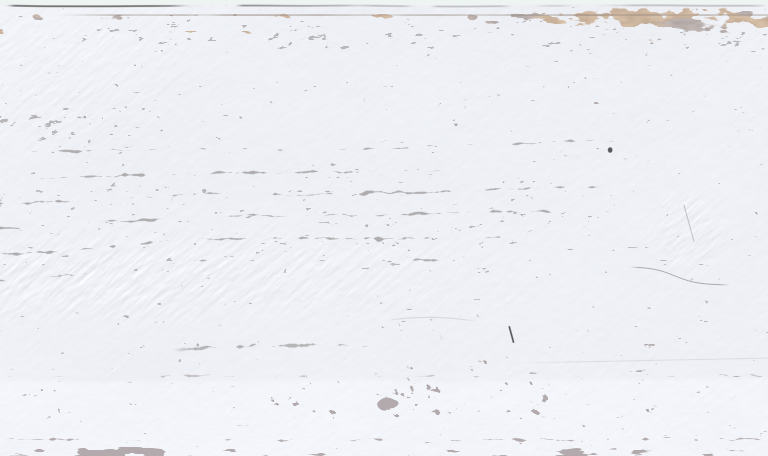
Reproduce this texture procedurally as a Shadertoy shader.

```glsl
float hash(vec2 p) {
    vec3 q = fract(p.xyx * 0.1031);
    q += dot(q, q.yzx + 33.33);
    return fract((q.x + q.y) * q.z);
}

float noise(vec2 p) {
    vec2 i = floor(p), f = fract(p);
    f = f * f * (3.0 - 2.0 * f);
    return mix(mix(hash(i), hash(i + vec2(1, 0)), f.x),
               mix(hash(i + vec2(0, 1)), hash(i + vec2(1, 1)), f.x), f.y);
}

float fbm(vec2 p) {
    return 0.57 * noise(p) + 0.29 * noise(p * 2.1 + 17.3) + 0.14 * noise(p * 4.3 + 41.7);
}

float chips(vec2 p, float threshold) {
    return smoothstep(threshold - 0.035, threshold + 0.035, fbm(p));
}

float band(float v, float lo, float hi, float soft) {
    return smoothstep(lo - soft, lo + soft, v) * (1.0 - smoothstep(hi - soft, hi + soft, v));
}

float line(float d, float halfWidth) {
    float px = 0.8 / iResolution.y;
    return 1.0 - smoothstep(halfWidth - px, halfWidth + px, abs(d));
}

float segment(vec2 p, vec2 a, vec2 b) {
    vec2 ab = b - a;
    return length(p - a - ab * clamp(dot(p - a, ab) / dot(ab, ab), 0.0, 1.0));
}

// Broken dashes of worn paint along one grain line
float dashes(float x, float d, float seed, float wear) {
    float amount = fbm(vec2(x * 36.0, seed * 9.7)) + 0.3 * noise(vec2(x * 5.0, seed * 3.1 + 50.0));
    float wobble = 0.006 * (noise(vec2(x * 48.0, seed * 5.3)) - 0.5);
    return line(d + wobble, 0.015 * (amount - wear));
}

void mainImage(out vec4 fragColor, in vec2 fragCoord) {
    vec2 p = fragCoord / iResolution.y;
    float x = p.x, y = p.y;

    // White paint with soft mottling and a brighter lower board edge
    vec3 color = vec3(0.932, 0.941, 0.960);
    color += 0.016 * (fbm(p * vec2(3.0, 5.0)) - 0.5);
    color += 0.018 * (1.0 - smoothstep(0.165, 0.18, y + 0.01 * noise(vec2(x * 4.0, 2.0))));
    color += 0.012 * smoothstep(0.6, 0.95, y) * smoothstep(0.9, 0.1, x);

    // Slanted brush relief, lit from the upper left
    vec2 brush = mat2(0.75, -0.66, 0.66, 0.75) * p * vec2(1.0, 1.1);
    vec2 stroke = brush * vec2(28.0, 110.0);
    float relief = fbm(stroke) - fbm(stroke + vec2(0.15, 0.55));
    float rough = 0.18 + band(y, 0.32, 0.47, 0.05) * smoothstep(1.3, 0.2, x)
                + 0.8 * smoothstep(0.12, 0.03, length(p - vec2(1.51, 0.49)))
                + 0.4 * band(y, 0.7, 0.95, 0.06) * smoothstep(0.6, 0.1, x);
    color += 0.085 * rough * relief;
    color += 0.010 * (noise(p * vec2(60.0, 170.0)) - 0.5);

    // Curved rows of worn grain
    float worn = 0.0;
    for (int i = 0; i < 6; i++) {
        float k = float(i);
        float row = 0.672 - 0.049 * k + 0.008 * (hash(vec2(k, 4.0)) - 0.5)
                  - (0.006 + 0.0075 * k) * smoothstep(0.5, 0.0, x)
                  + 0.018 * smoothstep(0.6, 1.4, x) * smoothstep(5.0, 1.0, k)
                  + 0.004 * (noise(vec2(x * 6.0, k * 8.0)) - 0.5);
        float fade = 0.10 * smoothstep(0.9, 1.05, x) + 0.5 * smoothstep(1.3, 1.42, x)
                   + (i == 5 ? 0.07 : 0.0);
        worn = max(worn, dashes(x, y - row, k + 1.0, 0.70 + fade));
    }

    // Scattered flecks, denser at the left and below the top edge
    vec2 slanted = vec2(x * 48.0 - y * 25.0, y * 105.0);
    float fleckZone = 0.11 * smoothstep(0.4, 0.05, x) * band(y, 0.66, 0.8, 0.04)
                    + 0.11 * band(y, 0.89, 0.95, 0.015)
                    + 0.06 * band(y, 0.4, 0.64, 0.03) * smoothstep(1.45, 1.2, x);
    worn = max(worn, 0.85 * chips(slanted, 0.87 - fleckZone));

    // Leaning chips gathered in clusters on the lower board
    float cluster = 0.25 * smoothstep(0.09, 0.02, abs(x - 0.1));
    for (int i = 0; i < 4; i++) {
        float center = 0.67 + 0.24 * float(i);
        cluster = max(cluster, smoothstep(0.13, 0.03, abs(x - center)) * (i == 3 ? 0.4 : 1.0));
    }
    vec2 leaning = vec2(x * 52.0 + y * 22.0, y * 62.0) + 90.0;
    float lower = chips(leaning, 0.88 - 0.16 * cluster * band(y, 0.085, 0.165, 0.015));
    vec2 blob = (p - vec2(0.85, 0.115)) * vec2(1.0, 1.7) + 0.014 * (noise(p * 70.0) - 0.5);
    lower = max(lower, line(length(blob), 0.021));
    lower = max(lower, 0.7 * dashes(x, y - 0.176, 21.0, 0.79));

    // Bare wood and dashes at the bottom edge
    float bare = smoothstep(0.12, 0.05, abs(x - 0.25)) + smoothstep(0.14, 0.06, abs(x - 1.33));
    float bottom = chips(p * vec2(20.0, 75.0) + 31.0,
        0.9 - (0.18 + 0.24 * min(bare, 1.0)) * smoothstep(0.03, 0.008, y));
    bottom = max(bottom, dashes(x, y - 0.036, 33.0, 0.76));

    color = mix(color, vec3(0.66, 0.65, 0.66), 0.9 * worn);
    color = mix(color, vec3(0.67, 0.635, 0.64), 0.9 * max(lower, bottom));

    // Peeled tan strip along the top, widening to the right
    float spread = smoothstep(0.72, 1.5, x);
    float strip = smoothstep(0.012 + 0.024 * spread, 0.004, abs(y - 0.961 + 0.004 * spread));
    float corner = smoothstep(0.07, 0.01, length((p - vec2(0.07, 0.938)) * vec2(1.0, 1.5)));
    float peel = chips(p * vec2(24.0, 58.0) + 7.0,
        0.85 - strip * (0.12 + 0.33 * spread) - 0.29 * corner);
    peel *= smoothstep(0.9, 0.92, y) * smoothstep(0.985, 0.979, y);
    vec3 wood = mix(vec3(0.70, 0.66, 0.65), vec3(0.80, 0.70, 0.60),
        smoothstep(0.35, 0.6, noise(p * vec2(14.0, 40.0)) + 0.25 * spread));
    color = mix(color, wood + 0.08 * (noise(p * vec2(60.0, 160.0)) - 0.5), 0.92 * peel);

    // Board seams
    float seamY = 0.987 + 0.003 * (noise(vec2(x * 9.0, 3.0)) - 0.5);
    color = mix(color, vec3(0.93, 0.955, 0.945), smoothstep(seamY, seamY + 0.004, y));
    float seamDark = mix(0.85, 0.3, smoothstep(0.25, 0.9, x)) * smoothstep(0.15, 0.5, noise(vec2(x * 14.0, 8.0)));
    color = mix(color, vec3(0.36, 0.37, 0.36), seamDark * line(y - seamY, 0.002));
    float lip = smoothstep(0.1, 0.3, x) * (0.25 + 0.5 * noise(vec2(x * 20.0, 12.0)));
    color = mix(color, vec3(0.58, 0.53, 0.50), lip * line(y - 0.967, 0.0015));

    // Hairline cracks, a nick and a pinhole
    float crack = 0.65 * line(y - 0.395 + 0.02 * tanh((x - 1.48) * 20.0), 0.001) * band(x, 1.39, 1.59, 0.015);
    crack = max(crack, 0.25 * line(y - 0.304 + 0.8 * pow(x - 0.94, 2.0), 0.001) * band(x, 0.86, 1.03, 0.02));
    crack = max(crack, 0.18 * line(y - 0.205 - 0.02 * (x - 1.2), 0.001) * smoothstep(1.1, 1.3, x));
    crack = max(crack, 0.5 * dashes(x, y - 0.244 + 0.15 * pow(x - 0.65, 2.0), 44.0, 0.73) * band(x, 0.4, 0.8, 0.03));
    crack = max(crack, 0.45 * line(segment(p, vec2(1.5, 0.55), vec2(1.522, 0.47)), 0.001));
    color = mix(color, vec3(0.50, 0.49, 0.49), crack);
    float nick = line(segment(p, vec2(1.117, 0.283), vec2(1.126, 0.25)), 0.0018);
    float pinhole = line(length((p - vec2(1.338, 0.671)) * vec2(1.0, 0.85)), 0.005);
    color = mix(color, vec3(0.27, 0.27, 0.29), 0.9 * max(nick, pinhole));

    fragColor = vec4(clamp(color, 0.0, 1.0), 1.0);
}
```
